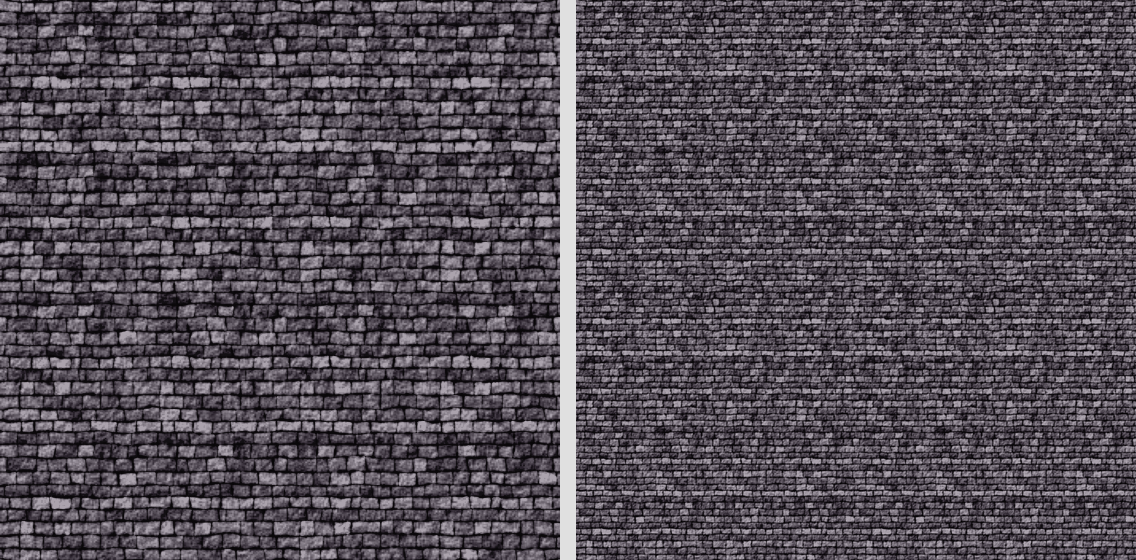
Left: one tile. Right: repeated 2 by 2.
Write a three.js fragment shader that draws this texture.

```glsl
// Weathered wall of rough purple-grey stones in uneven courses with black joints.
#define ROWS 44.0        // courses on the canvas
#define BLOCK 11.0       // courses, and course heights across, in one repeating block
#define JITTER 0.66      // variation of stone widths
#define JOINT vec2(0.036, 0.048)  // half widths of upright and level joints
#define CORNER 0.14      // rounding of the stones
#define ROUGH 0.17       // raggedness of the stone edges
#define BASE_TONE 0.428
#define GRAIN 0.50
#define RELIEF 0.42
#define MORTAR vec3(0.045, 0.035, 0.045)
#define TINT vec3(0.03, 0.0, 0.04)

varying vec2 vUv;

const float TAU = 6.283185;

float hash(vec2 p) {
  vec3 q = fract(vec3(p.xyx) * 0.1031);
  q += dot(q, q.yzx + 33.33);
  return fract((q.x + q.y) * q.z);
}

// Value noise that wraps after a whole number of cells
float noise(vec2 p, float period) {
  vec2 i = floor(p);
  vec2 f = fract(p);
  f = f * f * (3.0 - 2.0 * f);
  vec2 a = mod(i, period);
  vec2 b = mod(i + 1.0, period);
  return mix(mix(hash(a), hash(vec2(b.x, a.y)), f.x),
             mix(hash(vec2(a.x, b.y)), hash(b), f.x), f.y);
}

float fbm(vec2 p) {
  float sum = 0.0;
  float gain = 0.45;
  float freq = 2.0;
  for (int k = 0; k < 3; k++) {
    sum += gain * noise(p * freq + 3.7 * freq, ROWS * freq);
    gain *= 0.72;
    freq *= 2.0;
  }
  return sum / 1.133;
}

// Position of an upright joint, counted in mean stone widths
float jointAt(float i, float count, float course) {
  return i + JITTER * (hash(vec2(mod(i, count) + 17.0, course * 3.0 + 5.0)) - 0.5);
}

// Light and dark courses; the top one of a block brightens in every other block
float courseTone(float course, float block) {
  float tone = 0.06 * cos(0.5 * TAU * course) * cos(TAU * (course - 4.0) / 22.0);
  tone += 0.035 * cos(TAU * (course - 3.5) / BLOCK) - 0.01;
  float top = step(BLOCK - 1.5, course);
  return tone + 0.09 * top * (1.0 - mod(block, 2.0));
}

void main() {
  vec2 p = vUv * ROWS;

  // Wavy courses of uneven height
  vec2 w = p;
  w.y += 0.08 * sin(TAU * p.y * 2.0 / BLOCK + 1.0);
  w.y += 0.20 * (noise(p * 0.5, ROWS * 0.5) - 0.5);
  w.y += 0.14 * (noise(p, BLOCK) - 0.5);
  w.x += 0.18 * (noise(p + 5.0, BLOCK) - 0.5);

  // Course, and the stone within it
  float row = floor(w.y);
  float course = mod(row, BLOCK);
  float block = mod(floor(row / BLOCK), ROWS / BLOCK);
  float count = 7.0 + step(0.6, hash(vec2(course, 41.0)));
  float cell = BLOCK / count;
  float u = w.x / cell + hash(vec2(course, 23.0));
  float i = floor(u);
  if (u < jointAt(i, count, course)) i -= 1.0;
  else if (u >= jointAt(i + 1.0, count, course)) i += 1.0;
  float left = jointAt(i, count, course);
  float right = jointAt(i + 1.0, count, course);

  // Tones shared by all blocks, and small changes from block to block
  vec2 id = vec2(mod(i, count), course);
  float shared = hash(id + vec2(61.0, 9.0));
  float own = hash(vec2(mod(i, count * ROWS / BLOCK), mod(row, ROWS)) + 130.0);

  // Ragged rounded box around the stone
  vec2 local = vec2((u - 0.5 * (left + right)) * cell, fract(w.y) - 0.5);
  vec2 halfSize = vec2(0.5 * (right - left) * cell, 0.5) - JOINT;
  halfSize.y -= 0.03 * hash(id + 87.0);
  float grain = fbm(p);
  vec2 q = abs(local) - halfSize + CORNER;
  float d = length(max(q, 0.0)) + min(max(q.x, q.y), 0.0) - CORNER;
  d += ROUGH * (0.5 - grain) + 0.09 * (noise(p * 3.0, ROWS * 3.0) - 0.5);

  // Stone tone, chipped surface lit from the upper left, dark stains
  float relief = grain - fbm(p + vec2(-0.12, 0.14));
  float tone = BASE_TONE + courseTone(course, block);
  tone += 0.15 * (shared - 0.5) + 0.05 * (own - 0.5);
  tone += 0.06 * smoothstep(0.84, 0.90, shared);
  tone += GRAIN * (grain - 0.5) + RELIEF * relief + 0.10 * local.y;
  float stain = smoothstep(0.55, 0.85, noise(p + 8.0, BLOCK));
  tone -= 0.18 * stain * (1.0 - shared);
  tone *= mix(0.62, 1.0, smoothstep(0.02, -0.18, d));
  tone = clamp(tone, 0.06, 0.64);

  vec3 stone = vec3(tone) + TINT * smoothstep(0.0, 0.15, tone);
  float cover = smoothstep(0.07, -0.05, d);
  vec3 mortar = MORTAR * (0.5 + 1.1 * grain);
  gl_FragColor = vec4(mix(mortar, stone, cover), 1.0);
}
```
